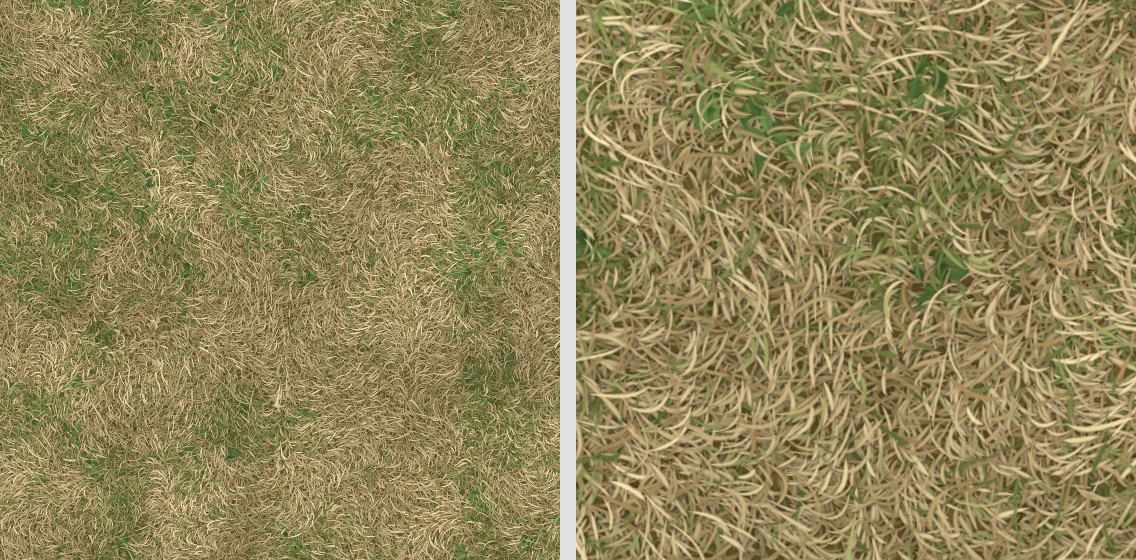
Left: the whole. Right: its middle third, enlarged.
A Shadertoy shader for this texture:

```glsl
// Dry summer lawn: many layers of thin straw and grass blades over soil.
// Each layer scatters one blade per grid cell; a fractal noise mask decides where
// green blades gather, and broad weed leaves sit in the greenest spots.

const int LAYERS = 22;
const int LEAF_LAYER = 18;
const float FINE_CELLS = 70.0;
const float COARSE_CELLS = 35.0;
const float LEAF_CELLS = 17.0;
const float LEAF_CHANCE = 0.6;
const float PATCH_FREQ = 8.5;
const float SHADOW = 0.07;
const float ANGLE_SPREAD = 2.9;
const float BEND = 0.5;
const vec2 BLADE_HALF_WIDTH = vec2(0.0007, 0.0014);
const vec2 GREEN_SHARE = vec2(0.15, 0.66);
const vec3 SOIL_DARK = vec3(0.31, 0.26, 0.10);
const vec3 SOIL_LIGHT = vec3(0.50, 0.43, 0.23);
const vec3 STRAW_DARK = vec3(0.59, 0.50, 0.32);
const vec3 STRAW_PALE = vec3(0.91, 0.85, 0.67);
const vec3 GRASS_DARK = vec3(0.34, 0.41, 0.18);
const vec3 GRASS_PALE = vec3(0.68, 0.69, 0.45);
const vec3 LEAF_DARK = vec3(0.23, 0.35, 0.17);
const vec3 LEAF_PALE = vec3(0.42, 0.54, 0.29);
const vec3 DRIFT_DARK = vec3(0.85, 0.82, 0.77);
const vec3 DRIFT_LIGHT = vec3(1.15, 1.13, 1.15);

// Four random values from a cell, a layer and a salt
vec4 hash4(vec2 cell, int layer, int salt) {
    uvec4 v = uvec4(ivec4(ivec2(cell), layer, salt)) * 1664525u + 1013904223u;
    v += v.yzxy * v.wxyz;
    v ^= v >> 16u;
    v += v.yzxy * v.wxyz;
    return vec4(v >> 8u) / 16777216.0;
}

float valueNoise(vec2 p, int salt) {
    vec2 i = floor(p), f = fract(p);
    f = f * f * (3.0 - 2.0 * f);
    float low = mix(hash4(i, 0, salt).x, hash4(i + vec2(1, 0), 0, salt).x, f.x);
    float high = mix(hash4(i + vec2(0, 1), 0, salt).x, hash4(i + vec2(1, 1), 0, salt).x, f.x);
    return mix(low, high, f.y);
}

float fbm(vec2 p, int salt) {
    float sum = 0.0, amp = 0.533;
    for (int i = 0; i < 4; i++) {
        sum += amp * valueNoise(p, salt + i);
        p = p * 2.03 + 5.7;
        amp *= 0.5;
    }
    return sum;
}

// 0 in straw areas, 1 in green patches
float greenness(vec2 p) {
    return smoothstep(0.38, 0.70, fbm(p * PATCH_FREQ * vec2(1.1, 0.9), 11));
}

vec2 rotate(vec2 p, float angle) {
    float c = cos(angle), s = sin(angle);
    return vec2(c * p.x + s * p.y, c * p.y - s * p.x);
}

// Distance to a bent sliver along x; a higher taper keeps it ribbon-like
float sliver(vec2 p, float halfLength, float halfWidth, float bend, float taper) {
    float t = abs(p.x) / halfLength;
    float y = p.y - bend * halfLength * (t * t - 0.33);
    return max(abs(y) - halfWidth * (1.0 - pow(t, taper)), abs(p.x) - halfLength);
}

vec3 addBlades(vec3 color, vec2 p, int layer, float green, float flow, float edge) {
    float depth = float(layer) / float(LAYERS - 1);
    float cells = mix(FINE_CELLS, COARSE_CELLS, fract(float(layer) * 0.618));
    vec2 home = floor(p * cells);
    for (int j = -1; j <= 1; j++)
    for (int i = -1; i <= 1; i++) {
        vec2 cell = home + vec2(i, j);
        vec4 place = hash4(cell, layer, 1);
        vec2 q = p - (cell + place.xy) / cells;
        float halfLength = mix(0.38, 0.90, place.z * place.z) / cells;
        if (dot(q, q) > 1.4 * halfLength * halfLength) continue;

        vec4 look = hash4(cell, layer, 2);
        float halfWidth = mix(BLADE_HALF_WIDTH.x, BLADE_HALF_WIDTH.y, look.x * look.x);
        q = rotate(q, flow + (place.w - 0.5) * ANGLE_SPREAD);
        float d = sliver(q, halfLength, halfWidth, (look.y - 0.5) * BEND, 4.0);

        float isGreen = smoothstep(-0.04, 0.04, green - look.z);
        vec3 blade = mix(mix(STRAW_DARK, STRAW_PALE, look.w),
                         mix(GRASS_DARK, GRASS_PALE, look.w), isGreen);
        blade *= mix(0.82, 1.09, depth);
        color *= 1.0 - SHADOW * (1.0 - smoothstep(0.0, 0.003, d));
        color = mix(color, blade, 1.0 - smoothstep(-edge, edge, d));
    }
    return color;
}

// Loose rosettes of broad leaves
vec3 addLeaves(vec3 color, vec2 p, float edge) {
    vec2 home = floor(p * LEAF_CELLS);
    for (int j = -1; j <= 1; j++)
    for (int i = -1; i <= 1; i++) {
        vec2 cell = home + vec2(i, j);
        vec4 place = hash4(cell, 0, 3);
        vec2 center = (cell + place.xy) / LEAF_CELLS;
        if (place.z > LEAF_CHANCE || greenness(center) < 0.45) continue;
        for (int k = 0; k < 7; k++) {
            vec4 look = hash4(cell, k, 4);
            float angle = 6.2832 * look.x;
            vec2 q = rotate(p - center, angle) - vec2(mix(0.004, 0.021, look.y), 0.0);
            q = rotate(q, (look.w - 0.5) * 2.0);
            float d = sliver(q, mix(0.006, 0.011, look.z), mix(0.0025, 0.0045, look.w), 0.1, 2.0);
            vec3 leaf = mix(LEAF_DARK, LEAF_PALE, look.z) * (q.y > 0.0 ? 1.06 : 0.94);
            color *= 1.0 - SHADOW * (1.0 - smoothstep(0.0, 0.004, d));
            color = mix(color, leaf, 1.0 - smoothstep(-edge, edge, d));
        }
    }
    return color;
}

void mainImage(out vec4 fragColor, in vec2 fragCoord) {
    vec2 p = fragCoord / iResolution.y;
    float edge = max(0.001, 0.6 / iResolution.y);
    float green = mix(GREEN_SHARE.x, GREEN_SHARE.y, greenness(p));
    float flow = 6.2832 * valueNoise(p * 9.0, 31);

    vec3 color = mix(SOIL_DARK, SOIL_LIGHT, fbm(p * 60.0, 41));
    for (int layer = 0; layer < LAYERS; layer++) {
        if (layer == LEAF_LAYER) color = addLeaves(color, p, edge);
        color = addBlades(color, p, layer, green, flow, edge);
    }

    // Broad light and dark drifts
    color *= mix(DRIFT_DARK, DRIFT_LIGHT, fbm(p * 9.0, 51));
    fragColor = vec4(color, 1.0);
}
```
